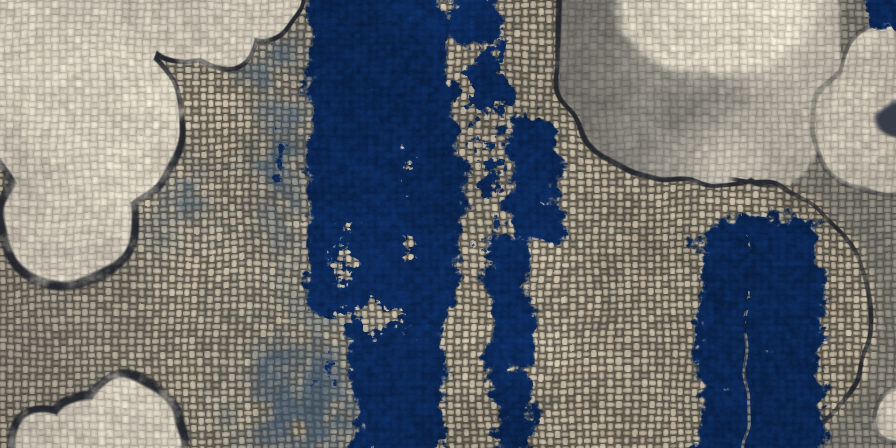
Write a WebGL 1 fragment shader that draws this texture.

```glsl
precision highp float;
// Worn blue brush strokes and pale outlined clouds painted on coarse linen.
uniform vec2 u_resolution;

const vec3 LINEN = vec3(0.69, 0.65, 0.575);
const vec3 LINEN_GAP = vec3(0.36, 0.34, 0.30);
const vec3 SHADOW_CLOTH = vec3(0.48, 0.47, 0.44);
const vec3 CHALK = vec3(0.85, 0.82, 0.755);
const vec3 GREY_WASH = vec3(0.50, 0.49, 0.465);
const vec3 BLUE = vec3(0.045, 0.155, 0.335);
const vec3 INK = vec3(0.13, 0.14, 0.17);
const vec2 THREADS = vec2(58.0, 64.0);
const float EDGE = 0.007;
const float INK_WIDTH = 0.006;

float hash(vec2 p) {
  return fract(sin(dot(p, vec2(127.1, 311.7))) * 43758.5453);
}

float noise(vec2 p) {
  vec2 i = floor(p), f = fract(p);
  f = f * f * (3.0 - 2.0 * f);
  return mix(mix(hash(i), hash(i + vec2(1, 0)), f.x),
             mix(hash(i + vec2(0, 1)), hash(i + vec2(1, 1)), f.x), f.y);
}

float fbm(vec2 p) {
  float sum = 0.0, amp = 0.53;
  for (int i = 0; i < 4; i++) {
    sum += amp * noise(p);
    p = p * 2.03 + 7.3;
    amp *= 0.5;
  }
  return sum;
}

// Signed distances, negative inside.
float disc(vec2 p, float x, float y, float r) { return length(p - vec2(x, y)) - r; }

float oval(vec2 p, vec2 c, vec2 r) { return (length((p - c) / r) - 1.0) * min(r.x, r.y); }

float slab(vec2 p, vec2 lo, vec2 hi, float r) {
  vec2 q = abs(p - 0.5 * (lo + hi)) - 0.5 * (hi - lo) + r;
  return length(max(q, 0.0)) + min(max(q.x, q.y), 0.0) - r;
}

float inside(float d) { return 1.0 - smoothstep(-EDGE, EDGE, d); }

float blob(vec2 p, vec2 c, vec2 r) { vec2 q = (p - c) / r; return exp(-dot(q, q)); }

float line(float d, float w) { return 1.0 - smoothstep(w * 0.5, w * 1.3, abs(d)); }

// Plain weave: alternate cells show the warp or the weft on top.
float weave(vec2 p) {
  vec2 g = p * THREADS + 0.7 * vec2(noise(p * 9.0), noise(p * 9.0 + 40.0));
  vec2 cell = floor(g), f = fract(g) - 0.5;
  float over = mod(cell.x + cell.y, 2.0);
  float h = 1.0 - dot(f * f, mix(vec2(3.4, 1.3), vec2(1.3, 3.4), over));
  return clamp(h - 0.32 * hash(cell) - 0.12 * over, 0.0, 1.0);
}

void main() {
  vec2 p = gl_FragCoord.xy / u_resolution.y;
  float cloth = weave(p);
  float rough = fbm(p * 24.0) - 0.5;
  float grain = fbm(p * 75.0) - 0.5;
  float broad = fbm(p * 5.0) - 0.5;
  vec2 w = p + 0.022 * (vec2(noise(p * 15.0), noise(p * 15.0 + 31.0)) - 0.5);

  // Linen, shaded beyond the arc on the right and soiled lower left
  float arc = oval(w, vec2(1.60, 0.29), vec2(0.345, 0.32));
  float shade = smoothstep(0.0, 0.03, arc) * smoothstep(1.66, 1.76, p.x);
  shade = max(shade, 0.55 * blob(p, vec2(0.05, 0.25), vec2(0.35, 0.22)));
  vec3 col = mix(LINEN_GAP, LINEN * 1.1, smoothstep(0.1, 0.85, cloth));
  col *= 1.0 + 0.28 * broad + 0.25 * grain;
  col = mix(col, SHADOW_CLOTH * (0.72 + 0.45 * cloth), 0.8 * shade);
  float haze = blob(p, vec2(0.68, 0.08), vec2(0.14, 0.22)) + 0.8 * blob(p, vec2(0.62, 0.68), vec2(0.06, 0.22))
             + 0.6 * blob(p, vec2(0.38, 0.55), vec2(0.10, 0.09)) + 0.5 * blob(p, vec2(0.53, 0.87), vec2(0.12, 0.05));
  col = mix(col, vec3(0.22, 0.31, 0.40), clamp(haze * (0.5 + 2.0 * rough), 0.0, 0.7));

  // Cloud outlines
  float left = min(min(disc(w, 0.05, 1.0, 0.33), disc(w, 0.19, 0.73, 0.22)), disc(w, 0.15, 0.51, 0.15));
  float top = min(min(disc(w, 0.42, 0.98, 0.115), disc(w, 0.49, 0.93, 0.08)), disc(w, 0.57, 1.01, 0.10));
  float low = min(min(disc(w, 0.29, 0.04, 0.12), disc(w, 0.10, 0.0, 0.085)), disc(w, 0.20, 0.03, 0.09));
  vec2 hang = vec2(w.x, min(w.y, 0.85));
  float grey = min(oval(hang, vec2(1.56, 0.85), vec2(0.315, 0.26)), disc(w, 1.73, 0.68, 0.095));
  float right = min(min(disc(w, 1.97, 0.72, 0.155), disc(w, 2.0, 0.82, 0.13)), disc(w, 2.01, 0.07, 0.06));
  float white = min(min(left, top), low);

  // Chalk fill, grey wash and the bright inner lobe
  float thread = 0.82 + 0.24 * cloth + 0.20 * grain + 0.22 * broad;
  vec3 chalk = CHALK * thread;
  col = mix(col, chalk * 0.97, inside(right + 0.03 * rough));
  float lift = smoothstep(1.27, 1.80, p.x) + 0.8 * broad;
  lift += 0.35 * blob(p, vec2(1.74, 0.66), vec2(0.10, 0.08)) - 0.3 * blob(p, vec2(1.55, 0.76), vec2(0.13, 0.07));
  vec3 wash = mix(GREY_WASH, CHALK * 0.95, clamp(lift, 0.0, 0.85)) * thread;
  col = mix(col, wash, inside(grey + 0.02 * rough));
  float lobe = oval(w, vec2(1.60, 1.0), vec2(0.23, 0.17));
  col = mix(col, chalk * 1.04, 1.0 - smoothstep(-0.02, 0.015, lobe + 0.03 * rough));
  col = mix(col, chalk, inside(white + 0.015 * rough));
  col = mix(col, INK * 1.7, inside(disc(w, 2.0, 0.73, 0.04)));

  // Broken ink contours, heavier under the left cloud
  float heavy = INK_WIDTH * (1.0 + 0.9 * smoothstep(0.78, 0.55, p.y) * step(p.x, 0.5));
  float ink = line(white, heavy);
  ink = max(ink, line(grey, INK_WIDTH) * (1.0 - smoothstep(1.68, 1.76, p.x)));
  ink = max(ink, line(arc, INK_WIDTH * 0.85) * smoothstep(1.62, 1.65, p.x));
  ink = max(ink, 0.4 * line(right, INK_WIDTH));
  col = mix(col, INK, ink * clamp(0.85 + 1.5 * rough, 0.25, 0.95));

  // Blue strokes
  float a0 = mix(0.79, 0.685, smoothstep(0.26, 0.31, p.y));
  float a1 = 0.985 + 0.05 * blob(p, vec2(p.x, 0.58), vec2(1.0, 0.25));
  float wide = max(a0 - p.x, p.x - a1);
  float narrow = min(slab(p, vec2(1.01, 0.91), vec2(1.13, 1.1), 0.02), slab(p, vec2(1.135, 0.45), vec2(1.25, 0.73), 0.03));
  narrow = min(narrow, slab(p, vec2(1.09, 0.18), vec2(1.185, 0.48), 0.02));
  narrow = min(narrow, slab(p, vec2(1.105, -0.1), vec2(1.185, 0.17), 0.02));
  float block = slab(p, vec2(1.56, -0.2), vec2(1.835, 0.515), 0.07);
  float corner = slab(p, vec2(1.945, 0.935), vec2(2.1, 1.1), 0.01);
  float stroke = min(min(wide, narrow), min(block, corner)) + 0.075 * rough + 0.035 * grain;

  // Worn flecks and gaps follow the ridges of the cloth
  float scatter = blob(p, vec2(1.10, 0.82), vec2(0.10, 0.13)) + 0.75 * blob(p, vec2(1.09, 0.52), vec2(0.05, 0.28))
                + 0.65 * blob(p, vec2(0.62, 0.67), vec2(0.04, 0.16)) + 0.5 * blob(p, vec2(0.75, 0.16), vec2(0.07, 0.16));
  float flecks = smoothstep(0.50, 0.60, 0.62 * scatter + 0.9 * rough + 0.5 * grain);
  float wear = blob(p, vec2(0.76, 0.43), vec2(0.035, 0.16)) + blob(p, vec2(0.83, 0.29), vec2(0.09, 0.06))
             + 0.7 * blob(p, vec2(0.91, 0.48), vec2(0.02, 0.14));
  float gaps = smoothstep(0.50, 0.62, 0.55 * wear + 1.1 * rough + 0.6 * grain + 0.12 * cloth);
  float crack = line(p.x - 1.667 - 0.02 * (noise(vec2(p.y * 18.0, 3.0)) - 0.5), 0.004) * step(0.0, rough + 0.08);
  float paint = max(inside(stroke), flecks) * (1.0 - gaps) * (1.0 - 0.7 * crack);
  vec3 blue = BLUE * (0.93 + 0.15 * cloth + 0.5 * grain + 0.3 * broad);
  col = mix(col, blue, paint);

  gl_FragColor = vec4(clamp(col, 0.0, 1.0), 1.0);
}
```
